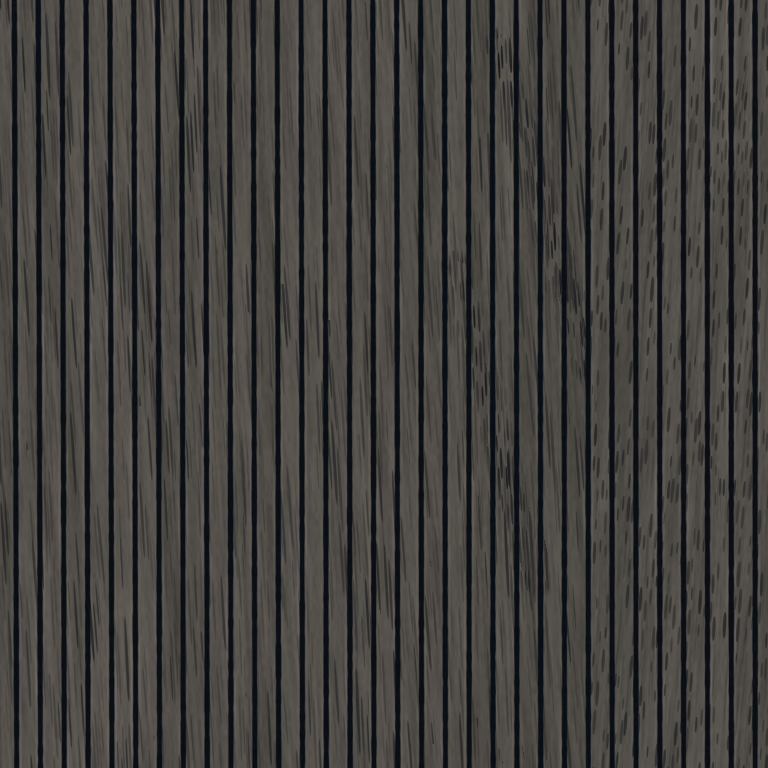
This texture is drawn by a Shadertoy shader. Its source:

```glsl
// Dark stained oak panel: 32 narrow vertical slats parted by blue-black grooves.
// Each slat shears and shifts its own grain, made of stretched value noise and
// tapered pores scattered in cells; two slanting bands gather the darkest pores.

const float SLATS = 32.0;
const float GROOVE_HALF = 0.105;      // in slat pitches
const float PHASE_TOP = 0.60;         // groove offset at the left edge
const float PHASE_BOTTOM = 0.70;
const float PHASE_RIGHT = 0.46;
const float FLECK_START = 0.765;      // short flecks lie right of this
const float LEFT_SLANT = 0.065;
const float RIGHT_SLANT = -0.065;
const vec2 FINE_CELL = vec2(0.0042, 0.110);
const vec2 LONG_CELL = vec2(0.0054, 0.125);
const vec2 FLECK_CELL = vec2(0.0062, 0.037);
const vec3 GROOVE = vec3(0.040, 0.058, 0.082);
const vec3 PORE = vec3(0.105, 0.108, 0.115);
const vec3 WOOD_DARK = vec3(0.255, 0.243, 0.226);
const vec3 WOOD_LIGHT = vec3(0.400, 0.380, 0.355);

float hash(vec2 p, uint seed) {
    uvec2 q = uvec2(ivec2(floor(p)));
    uint h = q.x * 1597334677u ^ q.y * 3812015801u ^ seed * 2654435769u;
    h = (h ^ (h >> 16)) * 2246822519u;
    h = (h ^ (h >> 13)) * 3266489917u;
    return float((h ^ (h >> 16)) >> 8) / 16777216.0;
}

float noise(vec2 p, uint seed) {
    vec2 i = floor(p), f = fract(p);
    f = f * f * (3.0 - 2.0 * f);
    float low = mix(hash(i, seed), hash(i + vec2(1, 0), seed), f.x);
    float high = mix(hash(i + vec2(0, 1), seed), hash(i + vec2(1, 1), seed), f.x);
    return mix(low, high, f.y);
}

float segmentDistance(vec2 p, vec2 a, vec2 b) {
    vec2 ab = b - a;
    return length(p - a - ab * clamp(dot(p - a, ab) / dot(ab, ab), 0.0, 1.0));
}

// Tapered streaks, at most one per cell; each column has its own vertical shift.
float pores(vec2 p, vec2 cell, float chance, float pixel, uint seed) {
    vec2 g = p / cell;
    float soft = 0.8 * pixel / cell.x;
    float ink = 0.0;
    for (int i = -1; i <= 1; i++) {
        float column = floor(g.x) + float(i);
        float y = g.y + hash(vec2(column, 0.0), seed) * 7.0;
        vec2 id = vec2(column, floor(y));
        float size = hash(id, seed + 1u);
        float along = (fract(y) - 0.5) / mix(0.2, 0.49, size);
        float taper = max(1.0 - along * along, 0.0);
        float centre = column + mix(0.25, 0.75, hash(id, seed + 2u));
        float edge = abs(g.x - centre) - mix(0.16, 0.36, size) * sqrt(taper);
        float streak = (1.0 - smoothstep(-soft, soft, edge)) * smoothstep(0.0, 0.3, taper);
        float present = step(hash(id, seed + 3u), chance);
        ink = max(ink, streak * present * mix(0.5, 1.0, hash(id, seed + 4u)));
    }
    return ink;
}

void mainImage(out vec4 fragColor, in vec2 fragCoord) {
    vec2 uv = fragCoord / iResolution.xy;
    float pixel = 1.0 / iResolution.x;

    // Slat layout, with grooves that lean a little toward the left edge
    float phase = mix(mix(PHASE_BOTTOM, PHASE_TOP, uv.y), PHASE_RIGHT, uv.x);
    float s = uv.x * SLATS - phase;
    float slat = floor(s), across = fract(s);
    float groove = min(across, 1.0 - across);
    vec2 slatId = vec2(slat, 3.0);

    // Grain space of this slat
    float flecked = smoothstep(-0.01, 0.01, (slat + 1.0) / SLATS - FLECK_START);
    float slant = mix(LEFT_SLANT, RIGHT_SLANT, flecked) * mix(0.7, 1.3, hash(slatId, 1u));
    vec2 grain = vec2(uv.x + slant * uv.y, uv.y + 0.12 * hash(slatId, 2u));
    grain.x += 0.004 * (noise(vec2(slat, uv.y * 5.0), 3u) - 0.5);

    // Wood tone: broad drift, long fibres and fine tooth
    float tone = 0.46 + 0.18 * (hash(slatId, 4u) - 0.5);
    tone += 0.35 * (noise(grain * vec2(90.0, 4.0), 5u) - 0.5);
    tone += 0.36 * (noise(grain * vec2(260.0, 14.0), 6u) - 0.5);
    tone += 0.22 * (noise(grain * vec2(420.0, 110.0), 7u) - 0.5);
    vec3 color = mix(WOOD_DARK, WOOD_LIGHT, clamp(tone, 0.0, 1.1));

    // Dark figure bands crossing the slats
    float band = min(segmentDistance(uv, vec2(0.595, 0.65), vec2(0.695, 0.24)),
                     segmentDistance(uv, vec2(0.650, 0.94), vec2(0.765, 0.52)));
    float figure = (1.0 - smoothstep(0.006, 0.030, band)) * (1.0 - flecked);

    // Pores: faint and long on the left, short flecks on the right
    float patches = noise(vec2(uv.x * 14.0 + uv.y * 3.0, grain.y * 5.0), 8u);
    float fine = pores(grain, FINE_CELL, 0.42, pixel, 20u) * mix(0.34, 0.2, flecked);
    float longChance = mix(0.08, 0.38, patches) + 0.5 * figure;
    float streaks = pores(grain, LONG_CELL, longChance, pixel, 30u);
    streaks *= mix(0.45, 0.85, patches) * (1.0 - flecked);
    float knots = pores(grain, FLECK_CELL * vec2(0.85, 1.4), 0.85, pixel, 40u) * figure;
    float flecks = pores(grain, FLECK_CELL, 0.45, pixel, 50u) * 0.72 * flecked;
    float ink = max(max(fine, streaks), max(knots, flecks));
    color = mix(color, PORE, clamp(ink, 0.0, 1.0));

    // Worn pale arris beside each groove, then the groove itself
    float arris = smoothstep(0.07, 0.0, abs(groove - GROOVE_HALF - 0.07));
    color *= 1.0 + 0.16 * arris * noise(vec2(slat * 5.0 + step(0.5, across), uv.y * 9.0), 9u);
    float rough = 0.025 * (noise(vec2(slat + across, uv.y * 90.0), 10u) - 0.5);
    float soft = max(0.9 * pixel * SLATS, 0.035);
    float solid = smoothstep(-soft, soft, groove - GROOVE_HALF - rough);
    vec3 depth = GROOVE * mix(0.85, 1.15, noise(uv * vec2(500.0, 300.0), 11u));
    fragColor = vec4(mix(depth, color, solid), 1.0);
}
```
